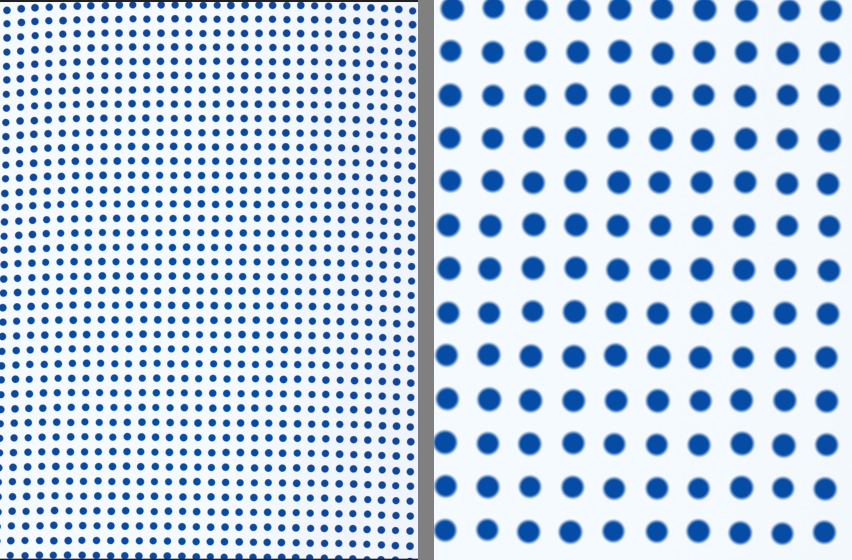
Left: the whole. Right: its middle third, enlarged.
This pattern is drawn by a WebGL 1 fragment shader. Its source:

```glsl
precision highp float;
// Blue polka dots printed on white cloth, 30 across and 39 down, between thin dark bars.
// A forward warp gives each dot its centre on the slightly pulled grid; a short fixed-point
// solve finds the nearest dot. Gradient noise adds folds, weave and uneven ink.

uniform vec2 u_resolution;

// Lengths are in column pitches; the sheet is measured from its top left.
const vec2 SHEET = vec2(29.89, 40.13);
const vec2 LAST_CELL = vec2(29.0, 38.0);
const vec2 FIRST_DOT = vec2(0.515, 0.366);
const float ROW_PITCH = 1.006;
const float ROW_GROWTH = 0.0009;
const float DOT_RADIUS = 0.262;
const float RADIUS_JITTER = 0.012;
const float CENTRE_JITTER = 0.025;
const float EDGE_SOFTNESS = 0.062;
const float TOP_BAR = 0.15;
const float BOTTOM_BAR = 0.10;

const vec3 CLOTH = vec3(0.965, 0.984, 0.996);
const vec3 CLOTH_SHADE = vec3(0.925, 0.945, 0.988);
const vec3 INK = vec3(0.02, 0.30, 0.65);
const vec3 INK_DARK = vec3(0.07, 0.27, 0.59);
const vec3 BAR = vec3(0.13);

vec2 hash2(vec2 p) {
  vec2 q = vec2(dot(p, vec2(127.1, 311.7)), dot(p, vec2(269.5, 183.3)));
  return fract(sin(q) * 43758.5) * 2.0 - 1.0;
}

// Gradient noise, roughly -0.7 to 0.7
float noise(vec2 p) {
  vec2 i = floor(p);
  vec2 f = fract(p);
  vec2 w = f * f * f * (f * (f * 6.0 - 15.0) + 10.0);
  float a = dot(hash2(i), f);
  float b = dot(hash2(i + vec2(1.0, 0.0)), f - vec2(1.0, 0.0));
  float c = dot(hash2(i + vec2(0.0, 1.0)), f - vec2(0.0, 1.0));
  float d = dot(hash2(i + vec2(1.0, 1.0)), f - vec2(1.0, 1.0));
  return mix(mix(a, b, w.x), mix(c, d, w.x), w.y);
}

// Centre of a grid cell on the pulled cloth
vec2 warpedCentre(vec2 cell) {
  vec2 t = cell / LAST_CELL;
  float side = t.x * 2.0 - 1.0;
  float side2 = side * side;

  // Columns lean left going down, most at the left edge
  float leftDrift = 0.26 * t.y + 0.52 * t.y * t.y;
  float rightDrift = 0.21 * t.y;
  float x = FIRST_DOT.x + cell.x - mix(leftDrift, rightDrift, t.x);

  // Rows widen downward, sag at both ends near the top and tilt near the bottom
  float sag = mix(0.39, 0.13, t.y) * side2 * side2;
  float tilt = (0.03 + 0.15 * t.y * t.y) * side;
  float y = FIRST_DOT.y + cell.y * (ROW_PITCH + ROW_GROWTH * cell.y) + sag + tilt;
  return vec2(x, y);
}

vec2 nearestCell(vec2 p) {
  vec2 cell = p - FIRST_DOT;
  for (int k = 0; k < 4; k++) {
    cell += p - warpedCentre(cell);
  }
  return floor(cell + 0.5);
}

float dotMask(vec2 p, float softness) {
  vec2 cell = nearestCell(p);
  vec2 centre = warpedCentre(cell) + CENTRE_JITTER * hash2(cell + 3.0);
  float radius = DOT_RADIUS + RADIUS_JITTER * hash2(cell + 71.0).x;
  float dist = length(p - centre) - radius;
  return 1.0 - smoothstep(-softness, softness, dist);
}

vec3 clothColor(vec2 p) {
  float right = smoothstep(0.45, 1.0, p.x / SHEET.x);
  float fold = noise(vec2(p.x * 0.7, p.y * 0.06));
  float weave = noise(p * 7.0);
  float shade = 0.1 + right * (0.55 + 0.6 * fold) + 0.12 * weave;
  return mix(CLOTH, CLOTH_SHADE, clamp(shade, 0.0, 1.0));
}

vec3 inkColor(vec2 p) {
  vec2 fromMiddle = (p / SHEET - vec2(0.42, 0.62)) * vec2(1.5, 1.3);
  float dull = smoothstep(0.2, 0.9, length(fromMiddle));
  float mottle = 0.5 * noise(p * 6.0) + 0.3 * noise(p * 0.4);
  return mix(INK, INK_DARK, clamp(dull + mottle, 0.0, 1.0));
}

void main() {
  vec2 uv = gl_FragCoord.xy / u_resolution;
  vec2 p = vec2(uv.x, 1.0 - uv.y) * SHEET;
  float pixel = SHEET.y / u_resolution.y;

  vec3 color = mix(clothColor(p), inkColor(p), dotMask(p, max(EDGE_SOFTNESS, 0.7 * pixel)));

  // Dark bars along the top and bottom edges
  float barDist = min(p.y - TOP_BAR, SHEET.y - BOTTOM_BAR - p.y);
  float bar = 1.0 - smoothstep(-0.5 * pixel, 0.5 * pixel, barDist);
  gl_FragColor = vec4(mix(color, BAR, bar), 1.0);
}
```
